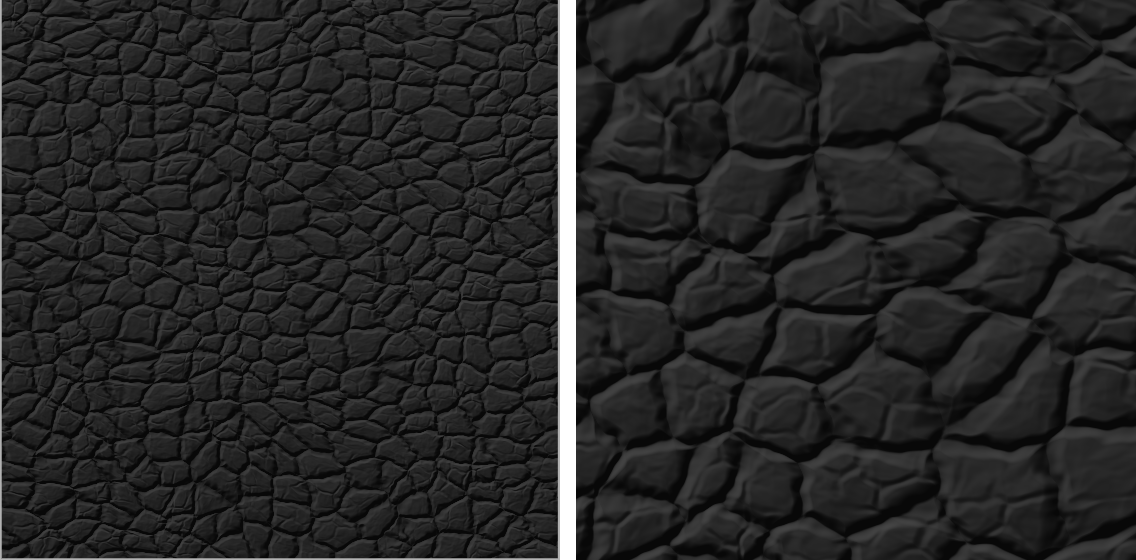
Left, the full canvas; right, a detail of the centre.
A three.js fragment shader for this texture:

```glsl
#define CELLS vec2(18.0, 22.5)
#define LIGHT_DIR vec2(-0.55, 0.835)
#define BASE_TONE 0.147
#define RELIEF 0.030
#define GROOVE_WIDTH 0.30
#define CREASE_DEPTH 0.26
#define WRINKLE_DEPTH 0.15
#define FOLD_DEPTH 0.22
#define OCCLUSION 0.050
#define SAMPLE_STEP 0.0024
#define BORDER_TONE 0.70

varying vec2 vUv;

vec2 hash2(vec2 p) {
  p = vec2(dot(p, vec2(127.1, 311.7)), dot(p, vec2(269.5, 183.3)));
  return fract(sin(p) * 43758.547);
}

float gradientNoise(vec2 p) {
  vec2 i = floor(p);
  vec2 f = fract(p);
  vec2 u = f * f * f * (f * (f * 6.0 - 15.0) + 10.0);
  vec2 e = vec2(0.0, 1.0);
  float a = dot(hash2(i) * 2.0 - 1.0, f);
  float b = dot(hash2(i + e.yx) * 2.0 - 1.0, f - e.yx);
  float c = dot(hash2(i + e.xy) * 2.0 - 1.0, f - e.xy);
  float d = dot(hash2(i + e.yy) * 2.0 - 1.0, f - e.yy);
  return mix(mix(a, b, u.x), mix(c, d, u.x), u.y);
}

vec2 noisePair(vec2 p) {
  return vec2(gradientNoise(p), gradientNoise(p + 37.4));
}

// Gap between the two nearest cell centres: zero on the cell borders
float cellGap(vec2 p) {
  vec2 cell = floor(p);
  vec2 f = fract(p);
  float nearest = 8.0;
  float second = 8.0;
  for (int y = -1; y <= 1; y++) {
    for (int x = -1; x <= 1; x++) {
      vec2 offset = vec2(float(x), float(y));
      vec2 centre = offset + 0.07 + 0.86 * hash2(cell + offset);
      float d = length(centre - f);
      second = min(second, max(nearest, d));
      nearest = min(nearest, d);
    }
  }
  return second - nearest;
}

// Leather relief: x is the height, y the openness of the main grooves
vec2 leather(vec2 uv) {
  vec2 p = uv * CELLS;
  p += 0.9 * noisePair(uv * 5.0);
  p += 0.20 * noisePair(p * 1.7) + 0.07 * noisePair(p * 5.0);

  // Rounded pebbles
  float gap = cellGap(p);
  float pebble = smoothstep(-0.04, GROOVE_WIDTH, gap);
  float height = 0.85 * pebble + 0.35 * gap;

  // Broken finer creases
  float patches = smoothstep(-0.25, 0.35, gradientNoise(p * 0.8 + 9.0));
  float fine = cellGap(p * 1.9 + 4.7);
  height += CREASE_DEPTH * patches * smoothstep(0.0, 0.28, fine);

  // Small wrinkles, strongest near the grooves
  float wrinkles = gradientNoise(p * 4.2) + 0.5 * gradientNoise(p * 8.5 + 3.1);
  height += WRINKLE_DEPTH * wrinkles * mix(1.3, 0.65, pebble);

  // Long upright folds, mostly on the left
  float fold = abs(gradientNoise(vec2(uv.x * 8.0, uv.y * 1.3) + 0.12 * noisePair(uv * 9.0)));
  height -= FOLD_DEPTH * (1.0 - smoothstep(0.0, 0.05, fold)) * (1.0 - smoothstep(0.25, 0.5, uv.x));
  return vec2(height, pebble);
}

void main() {
  // Slope towards the light, measured across a short step
  vec2 halfStep = 0.5 * SAMPLE_STEP * LIGHT_DIR;
  vec2 lower = leather(vUv - halfStep);
  vec2 upper = leather(vUv + halfStep);
  float slope = (lower.x - upper.x) / (SAMPLE_STEP * CELLS.x);
  float openness = 0.5 * (lower.y + upper.y);

  // Soft sheen and groove shadow
  float tone = BASE_TONE + RELIEF * slope / (1.0 + 0.15 * abs(slope));
  tone -= OCCLUSION * (1.0 - openness);
  tone += 0.024 * (vUv.y - 0.5) + 0.012 * gradientNoise(vUv * 3.0);
  tone = max(tone, 0.03);

  // Thin pale border on the left, right and bottom
  float inset = min(min(vUv.x, vUv.y), 0.999 - vUv.x);
  float border = 1.0 - smoothstep(0.0020, 0.0040, inset);
  gl_FragColor = vec4(vec3(mix(tone, BORDER_TONE, border)), 1.0);
}
```
